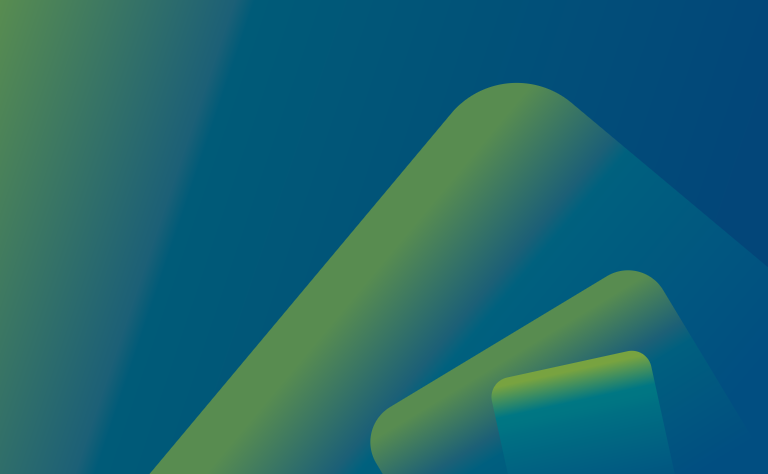
This background is drawn by a Shadertoy shader. Its source:

```glsl
// Lengths are in canvas heights; angles are in radians.
const vec3 MOSS  = vec3(0.345, 0.550, 0.315);
const vec3 LIME  = vec3(0.470, 0.640, 0.250);
const vec3 MIST  = vec3(0.110, 0.375, 0.465);
const vec3 TEAL  = vec3(0.000, 0.360, 0.470);
const vec3 LAGOON = vec3(0.000, 0.385, 0.495);
const vec3 AQUA  = vec3(0.000, 0.465, 0.515);
const vec3 BLUE  = vec3(0.005, 0.305, 0.505);
const vec3 NAVY  = vec3(0.010, 0.275, 0.475);

const vec2 BACK_DIRECTION = vec2(0.948, -0.320);
const float CARD_DEPTH = 2.0;
const float MIST_FADE = 0.04;

// Position along a segment of the gradient, from 0 to 1
float ramp(float start, float end, float d) {
    return clamp((d - start) / (end - start), 0.0, 1.0);
}

// Glow until stops.x, haze at stops.y, deep colour at stops.z
vec3 gradient(float d, vec3 stops, vec3 glow, vec3 haze, vec3 body, vec3 deep) {
    vec3 color = mix(glow, haze, ramp(stops.x, stops.y, d));
    vec3 tail = mix(body, deep, ramp(stops.y, stops.z, d));
    return mix(color, tail, ramp(stops.y, stops.y + MIST_FADE, d));
}

// Card frame: x runs along the lit edge and ends at the apex, y is depth
vec2 cardSpace(vec2 p, vec2 apex, float angle) {
    vec2 along = vec2(cos(angle), sin(angle));
    vec2 inward = vec2(along.y, -along.x);
    return vec2(dot(p - apex, along), dot(p - apex, inward));
}

// Antialiased coverage of a rounded card
float cardMask(vec2 q, float width, float radius) {
    vec2 halfSize = 0.5 * vec2(width, CARD_DEPTH);
    vec2 e = abs(q - vec2(-halfSize.x, halfSize.y)) - halfSize + radius;
    float d = length(max(e, 0.0)) + min(max(e.x, e.y), 0.0) - radius;
    return clamp(0.5 - d * iResolution.y, 0.0, 1.0);
}

void mainImage(out vec4 fragColor, in vec2 fragCoord) {
    vec2 p = fragCoord / iResolution.y;

    // Backdrop, lit from the upper left
    float d = dot(p - vec2(0.0, 1.0), BACK_DIRECTION);
    vec3 color = gradient(d, vec3(0.0, 0.47, 1.6), MOSS, MIST, TEAL, NAVY);

    // Large card
    vec2 q = cardSpace(p, vec2(1.0675, 0.8987), 0.874);
    vec3 card = gradient(q.y, vec3(0.09, 0.295, 0.85), MOSS, MIST, LAGOON, BLUE);
    color = mix(color, card, cardMask(q, 2.0, 0.180));

    // Middle card
    q = cardSpace(p, vec2(1.3544, 0.4620), 0.543);
    card = gradient(q.y, vec3(0.04, 0.165, 0.46), MOSS, MIST, LAGOON, BLUE);
    color = mix(color, card, cardMask(q, 0.707, 0.0865));

    // Small card
    q = cardSpace(p, vec2(1.3650, 0.2680), 0.215);
    card = gradient(q.y, vec3(0.015, 0.08, 0.32), LIME, AQUA, AQUA, BLUE);
    color = mix(color, card, cardMask(q, 0.344, 0.042));

    fragColor = vec4(color, 1.0);
}
```
